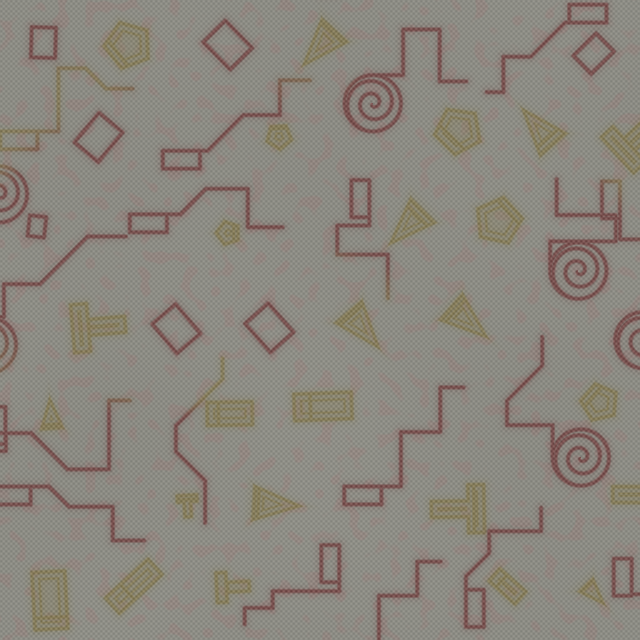
Give the GLSL for this pattern, as a Shadertoy shader.

```glsl
// Soft red angular paths and olive outlined motifs scattered on a grey woven ground.
#define FIGURES 4.0                      // path cells across the canvas
#define MOTIFS 7.0                       // motif cells across the canvas
#define GRAIN 256.0                      // weave checks across the canvas
#define WEAVE 0.045                      // weave contrast
#define LINE 0.0033                      // half width of a stroke
#define SOFT 0.0026                      // softness of a stroke edge
#define GROUND vec3(0.55, 0.55, 0.52)
#define BLUSH vec3(0.575, 0.515, 0.495)
#define RED vec3(0.46, 0.29, 0.285)
#define OLIVE vec3(0.51, 0.465, 0.30)

const float PI = 3.14159265;

float hash(vec2 cell, float salt) {
    vec3 q = fract(vec3(cell, salt) * vec3(0.1031, 0.1130, 0.0973));
    q += dot(q, q.yzx + 33.33);
    return fract((q.x + q.y) * q.z);
}

vec2 heading(float octant) { return vec2(cos(octant * PI / 4.0), sin(octant * PI / 4.0)); }

float slope(vec2 corner, vec2 offset) { return dot(heading(8.0 * hash(corner, 71.0)), offset); }

float gradientNoise(vec2 p) {
    vec2 i = floor(p), f = fract(p), u = f * f * (3.0 - 2.0 * f), e = vec2(1.0, 0.0);
    return mix(mix(slope(i, f), slope(i + e, f - e), u.x),
               mix(slope(i + e.yx, f - e.yx), slope(i + 1.0, f - 1.0), u.x), u.y);
}

float segment(vec2 p, vec2 a, vec2 b) {
    vec2 ap = p - a, ab = b - a;
    return length(ap - ab * clamp(dot(ap, ab) / dot(ab, ab), 0.0, 1.0));
}

float box(vec2 p, vec2 halfSize) {
    vec2 q = abs(p) - halfSize;
    return length(max(q, 0.0)) + min(max(q.x, q.y), 0.0);
}

float polygon(vec2 p, float sides, float radius) {
    float sector = 2.0 * PI / sides, a = atan(p.y, p.x);
    a -= sector * floor(a / sector + 0.5);
    return length(p) * cos(a) - radius * cos(sector * 0.5);
}

float spiral(vec2 p, float radius) {
    float pitch = radius * 0.45, r = length(p);
    float turn = r / pitch - atan(p.y, p.x) / (2.0 * PI);
    float coil = abs(fract(turn) - 0.5) * pitch;
    return min(max(coil, r - radius), abs(r - radius));
}

// Distance to the nearest path: a stepped walk ending in a coil, a box or nothing
float paths(vec2 p) {
    float d = 1.0;
    vec2 home = floor(p * FIGURES);
    for (int n = 0; n < 9; n++) {
        vec2 cell = home + vec2(n % 3 - 1, n / 3 - 1);
        float base = 2.0 * floor(4.0 * hash(cell, 1.0));
        vec2 jitter = vec2(hash(cell, 2.0), hash(cell, 3.0)) - 0.5;
        vec2 pos = (cell + 0.5 + 0.25 * jitter) / FIGURES - 0.09 * heading(base);
        vec2 dir = heading(base);
        for (int k = 0; k < 5; k++) {
            float salt = 10.0 + 5.0 * float(k), reach = hash(cell, salt);
            float turn = hash(cell, salt + 1.0) < 0.5 ? -1.0 : 1.0;
            turn *= hash(cell, salt + 2.0) < 0.7 ? 2.0 : 1.0;
            bool sideways = k % 2 == 1;
            dir = heading(base + (sideways ? turn : 0.0));
            vec2 next = pos + dir * (sideways ? mix(0.04, 0.11, reach) : mix(0.025, 0.07, reach));
            d = min(d, segment(p, pos, next));
            pos = next;
        }
        vec2 side = vec2(-dir.y, dir.x);
        float ending = hash(cell, 5.0);
        if (ending < 0.25) d = min(d, spiral(p - pos - side * 0.044, 0.044));
        else if (ending < 0.8) {
            vec2 q = p - pos - side * 0.014;
            d = min(d, abs(box(vec2(dot(q, dir), dot(q, side)), vec2(0.029, 0.014))));
        }
    }
    return d;
}

// Small motif in the free space of its cell: stroke distance, solid distance, redness
vec3 motif(vec2 p) {
    float row = floor(p.y * MOTIFS);
    float shift = 0.5 * mod(row, 2.0);
    vec2 cell = vec2(floor(p.x * MOTIFS + shift), row);
    vec2 jitter = vec2(hash(cell, 41.0), hash(cell, 42.0)) - 0.5;
    vec2 centre = (cell + 0.5 + 0.2 * jitter - vec2(shift, 0.0)) / MOTIFS;
    float size = min(0.05, paths(centre) - 0.007);
    if (size < 0.02) return vec3(1.0, 1.0, 0.0);

    float kind = hash(cell, 43.0), ratio = mix(0.4, 0.75, hash(cell, 44.0));
    vec2 dir = heading(floor(8.0 * hash(cell, 45.0)) + 0.3 * jitter.x);
    vec2 q = mat2(dir.x, -dir.y, dir.y, dir.x) * (p - centre);
    if (kind < 0.2) {                    // plain red frame
        return vec3(abs(box(q, size * vec2(0.6, 0.48))), 1.0, 1.0);
    }
    float solid = box(q, size * vec2(0.9, ratio * 0.7));
    if (kind > 0.8) solid = polygon(q, 5.0, size * 0.75);
    else if (kind > 0.62) solid = polygon(q * vec2(0.8, 1.25), 3.0, size * 0.75);
    else if (kind > 0.45) solid = min(box(q - vec2(size * 0.55, 0.0), size * vec2(0.25, 0.75)),
                                      box(q + vec2(size * 0.2, 0.0), size * vec2(0.65, 0.25)));
    float divider = max(abs(q.x - size * (ratio - 0.2)), solid);
    float inner = abs(solid + 0.011) + 0.0012;
    return vec3(min(min(abs(solid), divider), inner), solid, 0.0);
}

float stroke(float d, float soft) { return 1.0 - smoothstep(LINE - soft, LINE + soft, d); }

float halo(float d) { return exp(-d * d / 0.00008); }

void mainImage(out vec4 fragColor, in vec2 fragCoord) {
    vec2 p = fragCoord / iResolution.y;
    float soft = max(SOFT, 1.0 / iResolution.y);

    // Ground with faint warm blotches
    vec3 color = mix(GROUND, BLUSH, 0.7 * smoothstep(0.08, 0.32, gradientNoise(p * 46.0)));
    color += 0.016 * gradientNoise(p * 3.0);

    // Motifs: tinted inside, softly outlined
    vec3 m = motif(p);
    vec3 motifInk = mix(OLIVE, RED, m.z);
    color = mix(color, OLIVE, 0.22 * (1.0 - smoothstep(-soft, soft, m.y)));
    color = mix(color, motifInk, max(0.22 * halo(m.x), mix(0.72, 0.9, m.z) * stroke(m.x, soft)));

    // Paths drift from red to olive in places
    float d = paths(p), drift = smoothstep(0.12, 0.3, gradientNoise(p * 3.2 + 7.0));
    vec3 pathInk = mix(RED, OLIVE, drift);
    color = mix(color, pathInk, max(0.2 * halo(d), mix(0.9, 0.72, drift) * stroke(d, soft)));

    // Fine checked weave, stronger on the ink
    vec2 thread = sin(PI * GRAIN * p);
    float ink = max(halo(d), halo(m.x));
    float visible = clamp(iResolution.y / GRAIN - 1.0, 0.0, 1.0);
    color += WEAVE * visible * (1.0 + 0.6 * ink) * thread.x * thread.y * vec3(1.0, 0.95, 0.9);
    fragColor = vec4(color, 1.0);
}
```
